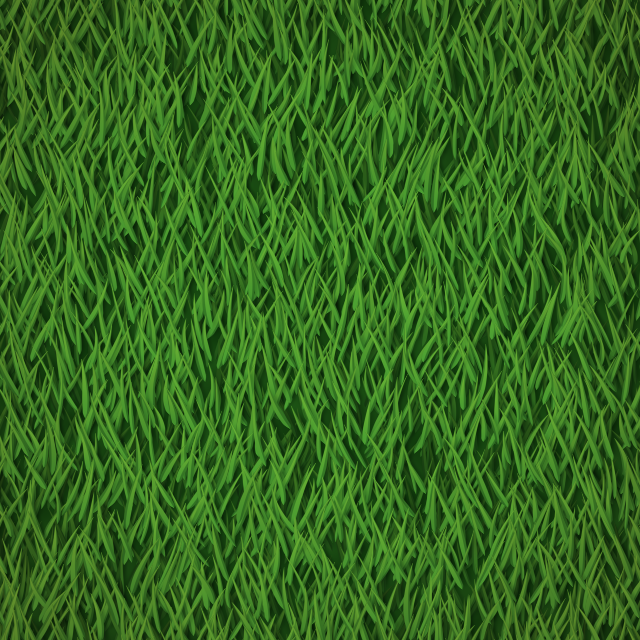
A three.js fragment shader for this texture:

```glsl
// Dense lawn of pointed, two-toned grass blades under a soft central light.
// Blades are scattered on jittered grids and painted from the far rows to the
// near rows: first a dim undergrowth, then bright splayed tufts with gaps.

varying vec2 vUv;

vec4 hash4(vec2 p) {
  vec4 q = fract(p.xyxy * vec4(0.1031, 0.1030, 0.0973, 0.1099));
  q += dot(q, q.wzxy + 33.33);
  return fract((q.xxyz + q.yzzw) * q.zywx);
}

// Layered sines, about -1 to 1: wavy horizontal bands broken into patches
float patches(vec2 p) {
  float bands = sin(p.y * 64.0 + 2.2 * sin(p.x * 11.0 + 1.0) + 1.3 * sin(p.x * 27.0));
  float spots = sin(p.x * 41.0 + 2.0 * sin(p.y * 23.0)) * sin(p.y * 37.0 + p.x * 13.0);
  return 0.55 * bands + 0.45 * spots;
}

// Paints one blade, with its soft shadow, over the colour below
vec3 paintBlade(vec3 below, vec2 p, vec2 root, vec4 shape, vec4 look, float light) {
  float height = mix(0.052, 0.106, shape.x);
  float t = (p.y - root.y) / height;
  if (t < 0.0 || t > 1.0) return below;

  // Spine: a splayed lean plus a sabre-like bend
  float lean = (smoothstep(0.0, 1.0, shape.y) - 0.48) * mix(0.07, 0.10, shape.x);
  float bend = (shape.z - 0.5) * 0.055;
  float spine = root.x + lean * t + bend * t * (t - 1.0);
  float slope = (lean + bend * (2.0 * t - 1.0)) / height;
  float side = (p.x - spine) / sqrt(1.0 + slope * slope);

  // Outline: narrow foot, widest low down, long pointed tip
  float belly = pow(1.0 - t, 0.72) * (0.6 + 0.4 * smoothstep(0.0, 0.4, t));
  float halfWidth = mix(0.0040, 0.0078, shape.w) * belly * sqrt(smoothstep(0.0, 0.12, t));
  float edge = abs(side) - halfWidth;
  float cover = 1.0 - smoothstep(-0.0012, 0.0010, edge);

  // Shadow cast to the lower right
  float reach = abs(side - 0.003) - halfWidth;
  float shadow = 1.0 - smoothstep(-0.002, 0.006, reach);
  shadow *= smoothstep(0.0, 0.2, t) * (1.0 - smoothstep(0.6, 1.0, t));
  vec3 colour = below * (1.0 - vec3(0.20, 0.16, 0.18) * shadow);

  // Lit face and folded shady face, split by a crease
  vec3 lit = mix(vec3(0.29, 0.575, 0.18), vec3(0.40, 0.635, 0.185), smoothstep(0.05, 0.9, t));
  vec3 shady = mix(vec3(0.18, 0.41, 0.13), vec3(0.28, 0.51, 0.15), t);
  float facing = look.x < 0.7 ? 1.0 : -1.0;
  float crease = halfWidth * mix(0.05, 0.5, look.y);
  float fold = smoothstep(-0.0011, 0.0011, side * facing - crease);
  vec3 dimming = light * vec3(mix(0.65, 1.0, light), 1.0, mix(0.75, 1.0, light));
  vec3 face = mix(lit, shady, fold) * mix(0.94, 1.05, look.z) * dimming;
  return mix(colour, face, cover);
}

// Paints every blade of a grid that can reach this point
vec3 paintLayer(vec3 colour, vec2 p, vec2 cell, float seed, bool undergrowth) {
  vec2 home = floor(p / cell);
  for (int row = 0; row <= 4; row++) {
    for (int column = -5; column <= 5; column++) {
      vec2 id = home + vec2(float(column), -float(row));
      vec4 place = hash4(id + seed);
      vec4 shape = hash4(id + seed + 57.0);
      vec4 look = hash4(id + seed + 131.0);
      vec2 root = (id + place.xy) * cell;
      float light = 1.0;
      if (undergrowth) {
        light = mix(0.48, 0.82, place.z);
      } else if (patches(root) + 0.8 * (place.z - 0.5) < -0.56) {
        continue;
      }
      colour = paintBlade(colour, p, root, shape, look, light);
    }
  }
  return colour;
}

void main() {
  vec2 p = vUv;

  // Deep green shade under the blades
  vec3 colour = mix(vec3(0.06, 0.21, 0.04), vec3(0.12, 0.32, 0.08),
                    0.5 + 0.5 * patches(p + 0.03));

  colour = paintLayer(colour, p, vec2(0.0165, 0.036), 211.0, true);
  colour *= 0.96 + 0.08 * patches(p + vec2(0.0, -0.02));
  colour = paintLayer(colour, p, vec2(0.0155, 0.031), 503.0, false);

  // Central light, falling to a slightly duller, warmer rim
  float away = dot(p - 0.5, p - 0.5);
  colour *= mix(vec3(0.98, 1.05, 1.04), vec3(0.94, 0.84, 0.86), smoothstep(0.0, 0.5, away));
  gl_FragColor = vec4(colour, 1.0);
}
```
